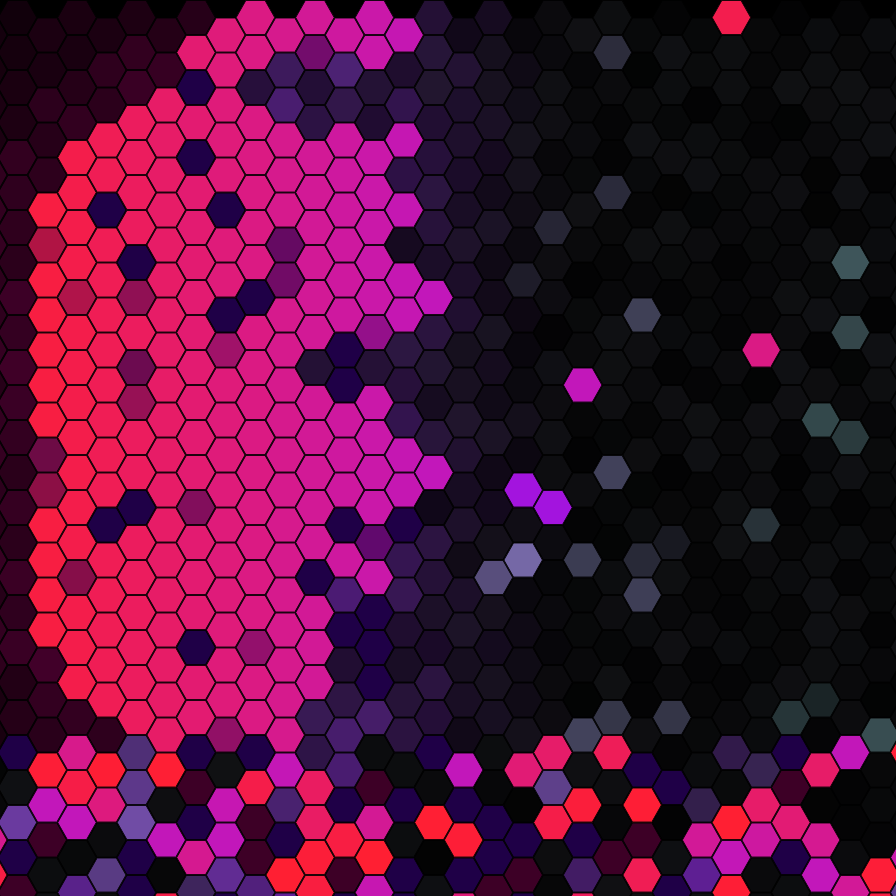
Reproduce this background procedurally as a Shadertoy shader.

```glsl
#define ROWS 25.6          // cells per canvas height
#define COLUMN 0.0332      // distance between columns
#define GAP 0.028          // half width of the dark seams, in cells
#define BAND_TOP 0.172     // height of the confetti band
#define HOLE_CHANCE 0.075
#define DIM_CHANCE 0.06
#define GLINT_CHANCE 0.08
#define RAGGED 0.07        // roughness of the pink edge

const vec3 RED = vec3(1.0, 0.12, 0.20);
const vec3 MAGENTA = vec3(0.76, 0.09, 0.73);
const vec3 VIOLET = vec3(0.64, 0.08, 0.87);
const vec3 LAVENDER = vec3(0.44, 0.39, 0.62);
const vec3 PURPLE = vec3(0.32, 0.10, 0.50);
const vec3 INDIGO = vec3(0.12, 0.00, 0.28);
const vec3 MAROON = vec3(0.24, 0.00, 0.15);
const vec3 COAL = vec3(0.045, 0.047, 0.055);

vec3 hash3(vec2 id) {
    vec3 p = fract(id.xyx * vec3(0.1031, 0.1030, 0.0973));
    p += dot(p, p.yxz + 33.33);
    return fract((p.xxy + p.yzz) * p.zyx);
}

float bump(float x, float center, float width) {
    float d = (x - center) / width;
    return exp(-d * d);
}

// Nearest hexagon: xy = position inside it, zw = lattice index
vec4 hexCell(vec2 p) {
    vec2 a = round(p), b = floor(p) + 0.5;
    vec2 stretch = vec2(sqrt(3.0), 1.0);
    vec2 da = (p - a) * stretch, db = (p - b) * stretch;
    return dot(da, da) < dot(db, db) ? vec4(da, a) : vec4(db, b);
}

// Dark field with cool glints, fading from purple on its left
vec3 duskField(vec2 c, vec3 h) {
    vec3 col = COAL * (0.25 + 1.1 * h.x);
    float fade = 1.0 - smoothstep(0.25, 0.66, c.x);
    col += PURPLE * fade * (0.4 + 0.75 * h.y);
    vec3 tint = mix(vec3(0.25, 0.25, 0.35), vec3(0.20, 0.29, 0.30), smoothstep(0.72, 0.9, c.x));
    float chance = GLINT_CHANCE * (0.6 + bump(c.x, 0.74, 0.05) + bump(c.x, 0.96, 0.04));
    float glint = step(h.z, chance) * smoothstep(0.46, 0.55, c.x);
    return col + tint * glint * (0.25 + 0.75 * h.y);
}

// Red to magenta mass with a maroon rim and scattered holes
vec3 pinkMass(vec3 col, vec2 c, vec3 h) {
    float left = 0.03 + 1.1 * max(c.y - 0.78, 0.0) + 1.2 * max(0.28 - c.y, 0.0);
    float right = 0.485 - 0.6 * max(0.45 - c.y, 0.0);
    float notch = (c.y - 0.895) / 0.045;
    right -= 0.21 * exp(-pow(notch, 4.0)) + 0.16 * bump(c.y, 0.60, 0.028);
    right -= 0.04 * bump(c.y, 0.50, 0.03);
    right += RAGGED * (h.x - 0.6) + 0.012 * sin(c.y * 71.0) * sin(c.y * 43.0);

    if (c.x < left) return MAROON * exp(-4.5 * (left - c.x)) * (0.7 + 0.4 * h.y);
    float fringe = bump(c.x, right, 0.06) * (1.0 - smoothstep(0.32, 0.42, c.y));
    if (c.x < right + 0.06 && h.z < HOLE_CHANCE + 0.25 * fringe && c.x > 0.1) return INDIGO;
    if (c.x > right) return col;
    vec3 pink = mix(RED, MAGENTA, clamp(c.x / 0.48, 0.0, 1.0));
    float dimmed = step(1.0 - DIM_CHANCE, h.z);
    return mix(pink, INDIGO, dimmed * (0.3 + 0.4 * h.y));
}

// Mixed colours along the bottom, densest left of the middle
vec3 confetti(vec3 h) {
    vec3 hot = mix(RED, MAGENTA, smoothstep(0.1, 0.9, h.y));
    vec3 cool = mix(PURPLE, LAVENDER, h.z * 0.6) * (0.5 + 0.7 * h.y);
    vec3 deep = mix(INDIGO, MAROON, step(0.6, h.y));
    if (h.x < 0.30) return hot;
    if (h.x < 0.46) return cool;
    if (h.x < 0.66) return deep;
    return COAL * (0.2 + 1.2 * h.z);
}

void mainImage(out vec4 fragColor, in vec2 fragCoord) {
    vec2 uv = fragCoord / iResolution.y;
    vec2 pitch = vec2(2.0 * COLUMN, 1.0 / ROWS);
    vec2 origin = vec2(0.0195, 0.0039);
    vec4 hex = hexCell((uv - origin) / pitch);
    vec2 c = hex.zw * pitch + origin;
    vec3 h = hash3(hex.zw * 2.0 + 17.0);

    vec3 col = pinkMass(duskField(c, h), c, h);
    if (c.y < BAND_TOP) {
        float crowd = bump(c.x, 0.34, 0.08) * bump(c.y, 0.11, 0.06);
        col = confetti(vec3(h.x * (1.0 - 0.5 * crowd), h.yz));
    }

    // Two paired accents and an arc of bright sparks
    if (distance(c, vec2(0.601, 0.443)) < 0.022) col = VIOLET;
    if (distance(c, vec2(0.569, 0.365)) < 0.022) col = LAVENDER * (0.8 + 8.0 * (c.x - 0.553));
    for (int i = 0; i < 3; i++) {
        float k = float(i);
        vec2 spark = vec2(0.651 + 0.218 * sin(1.15 * k), 0.57 + 0.039 * pow(k, 3.39));
        if (distance(c, spark) < 0.016) col = mix(MAGENTA, RED, 0.4 * k);
    }
    col *= step(c.y, 0.99);

    // Dark seams between the cells
    vec2 q = abs(hex.xy);
    float edge = 0.5 - max(q.y, dot(q, vec2(0.866, 0.5)));
    float aa = ROWS / iResolution.y;
    col *= mix(0.12, 1.0, smoothstep(GAP - 0.5 * aa, GAP + 0.5 * aa, edge));
    fragColor = vec4(col, 1.0);
}
```
